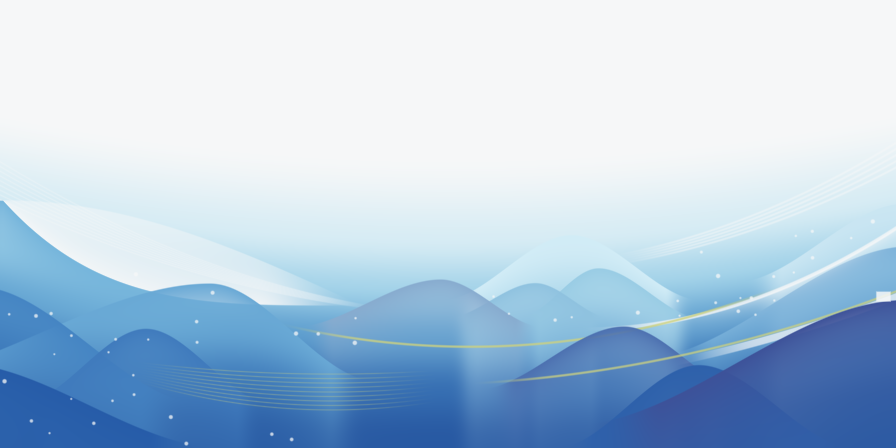
Reproduce this background procedurally as a WebGL 2 fragment shader.

```glsl
#version 300 es
precision highp float;
// Misty blue hills in a bowl of light, crossed by pale and golden arcs.

#define BOWL 0.10          // how far the sky gradient rises at the sides
#define ARC_LINES 9        // lines in each fan
#define DOT_CELL 0.045     // spacing of the sparkles
#define WHITE vec3(0.966, 0.970, 0.972)
#define GOLD vec3(0.80, 0.82, 0.50)
#define DEEP vec3(0.15, 0.345, 0.635)

uniform vec2 u_resolution;
out vec4 fragColor;

float hash(vec2 p) {
    return fract(sin(dot(p, vec2(127.1, 311.7))) * 43758.5453);
}

// Coverage of the side where d is positive, with a smooth edge.
float cover(float d) {
    float px = 1.0 / u_resolution.y;
    return smoothstep(-px, px, d);
}

// Vertical gradient from white sky to deep blue.
vec3 sky(vec2 p) {
    float y = p.y - BOWL * (p.x - 1.0) * (p.x - 1.0);
    vec3 c = mix(DEEP, vec3(0.20, 0.43, 0.70), smoothstep(0.02, 0.16, y));
    c = mix(c, vec3(0.38, 0.63, 0.815), smoothstep(0.13, 0.26, y));
    c = mix(c, vec3(0.63, 0.82, 0.91), smoothstep(0.24, 0.36, y));
    c = mix(c, vec3(0.83, 0.92, 0.955), smoothstep(0.33, 0.47, y));
    return mix(c, WHITE, smoothstep(0.42, 0.66, y));
}

// Hill with its own left and right width, dissolving downward into mist.
void hill(inout vec3 col, vec2 p, vec2 apex, float base, vec2 width, vec3 tint, float mist) {
    float d = p.x - apex.x;
    float t = abs(d) / (d < 0.0 ? width.x : width.y);
    float shape = 1.0 - smoothstep(0.0, 1.0, t);
    float depth = mix(base, apex.y, shape) - p.y;
    float a = cover(depth) * exp(-max(depth, 0.0) / mist);
    col = mix(col, tint, a * smoothstep(0.0, 0.2, shape));
}

// Parabolic line with its low point at c, faded at both ends of span.
float arc(vec2 p, vec2 c, float bend, vec2 span, float thick) {
    float u = p.x - c.x;
    float slope = 2.0 * bend * u;
    float d = abs(p.y - c.y - bend * u * u) / sqrt(1.0 + slope * slope);
    float ends = smoothstep(span.x, span.x + 0.2, p.x)
               * (1.0 - smoothstep(span.y - 0.2, span.y, p.x));
    return cover(thick - d) * ends;
}

// White sweep on the left with the blue slope below it.
void sweep(inout vec3 col, vec2 p) {
    float s = clamp((0.807 - p.x) / 0.8, 0.0, 1.0);
    float top = 0.318 + 0.235 * sin(s * 1.5708);
    float low = 0.318 + 0.234 * pow(s, 3.8);
    float inside = cover(top - p.y) * cover(p.y - low);
    float rise = clamp((p.y - low) / max(top - low, 0.001), 0.0, 1.0);
    col = mix(col, WHITE, inside * mix(0.95, 0.45, rise) * smoothstep(0.0, 0.3, s));
    float depth = low - p.y;
    float slope = cover(depth) * exp(-max(depth, 0.0) / 0.16) * smoothstep(0.2, 0.7, s);
    col = mix(col, vec3(0.46, 0.71, 0.86), slope);
}

// Sparkles that gather along the right-hand arc.
float sparkles(vec2 p) {
    vec2 id = floor(p / DOT_CELL);
    vec2 f = p / DOT_CELL - id - 0.5;
    vec2 shift = 0.6 * vec2(hash(id), hash(id + 7.3)) - 0.3;
    float radius = DOT_CELL * mix(0.04, 0.11, hash(id + 3.1));
    float dot0 = cover(radius - length(f - shift) * DOT_CELL);
    vec2 c = (id + 0.5) * DOT_CELL;
    float u = c.x - 1.3;
    float band = exp(-abs(c.y - 0.29 - 0.46 * u * u) / 0.05) * smoothstep(0.9, 1.6, c.x);
    float left = 0.18 * (1.0 - smoothstep(0.5, 0.9, c.x)) * smoothstep(0.45, 0.3, c.y);
    return dot0 * step(hash(id + 11.7), 0.5 * band + left);
}

void main() {
    vec2 p = gl_FragCoord.xy / u_resolution.y;
    p.x *= 2.0 * u_resolution.y / u_resolution.x;
    vec3 col = sky(p);

    // Fine light streaks, high on both sides
    for (int i = 0; i < ARC_LINES; i++) {
        float k = float(i);
        float l = arc(p, vec2(1.15, 0.29), 0.20 + 0.008 * k, vec2(-0.3, 0.85), 0.0012);
        float r = arc(p, vec2(1.1, 0.38 + 0.004 * k), 0.27 + 0.012 * k, vec2(1.35, 2.3), 0.0022);
        col = mix(col, WHITE, 0.35 * l + 0.5 * r * step(0.4, hash(vec2(k, 2.0))));
    }
    sweep(col, p);

    // Far hills
    hill(col, p, vec2(1.276, 0.475), 0.33, vec2(0.29), vec3(0.82, 0.925, 0.965), 0.13);
    hill(col, p, vec2(2.02, 0.545), 0.37, vec2(0.38), vec3(0.79, 0.90, 0.95), 0.14);
    hill(col, p, vec2(1.336, 0.401), 0.29, vec2(0.18, 0.23), vec3(0.60, 0.80, 0.895), 0.11);
    hill(col, p, vec2(1.195, 0.368), 0.29, vec2(0.20, 0.17), vec3(0.56, 0.76, 0.875), 0.10);
    hill(col, p, vec2(0.984, 0.376), 0.27, vec2(0.33, 0.23), vec3(0.53, 0.67, 0.81), 0.09);
    hill(col, p, vec2(0.469, 0.367), 0.15, vec2(0.75, 0.37), vec3(0.41, 0.66, 0.835), 0.12);

    // Right ridge and the bright arcs over it
    hill(col, p, vec2(2.03, 0.45), 0.20, vec2(0.60, 0.3), vec3(0.44, 0.67, 0.84), 0.10);
    float u = p.x - 1.3;
    float under = 0.265 + 0.46 * u * u - p.y;
    float veil = cover(under) * exp(-max(under, 0.0) / 0.025) * smoothstep(1.35, 1.8, p.x);
    col = mix(col, WHITE, 0.55 * veil);
    col = mix(col, WHITE, 0.8 * arc(p, vec2(1.3, 0.265), 0.46, vec2(1.3, 2.3), 0.004));
    col = mix(col, GOLD, 0.8 * arc(p, vec2(1.05, 0.226), 0.28, vec2(0.62, 1.75), 0.0025));
    hill(col, p, vec2(1.393, 0.271), 0.13, vec2(0.33, 0.27), vec3(0.30, 0.44, 0.69), 0.10);
    col = mix(col, WHITE, 0.7 * arc(p, vec2(0.9, 0.128), 0.173, vec2(1.5, 2.2), 0.008));
    col = mix(col, GOLD, 0.75 * arc(p, vec2(0.9, 0.14), 0.173, vec2(1.05, 2.3), 0.0025));

    // Near hills
    hill(col, p, vec2(-0.05, 0.36), 0.10, vec2(0.5), vec3(0.27, 0.52, 0.765), 0.20);
    hill(col, p, vec2(0.326, 0.266), 0.10, vec2(0.28), vec3(0.25, 0.48, 0.74), 0.14);
    for (int i = 0; i < ARC_LINES; i++) {
        float k = float(i);
        float line = arc(p, vec2(0.74, 0.085 + 0.010 * k), 0.34 - 0.025 * k, vec2(0.3, 0.98), 0.0011);
        col = mix(col, GOLD, 0.35 * line);
    }
    hill(col, p, vec2(-0.1, 0.19), 0.0, vec2(0.6), vec3(0.15, 0.36, 0.66), 0.5);
    hill(col, p, vec2(1.56, 0.185), 0.0, vec2(0.32, 0.35), vec3(0.18, 0.38, 0.67), 0.4);
    hill(col, p, vec2(2.02, 0.33), 0.05, vec2(0.75), vec3(0.24, 0.32, 0.60), 0.16);

    // Sparkles and a small hut on the right summit
    col = mix(col, WHITE, 0.75 * sparkles(p));
    vec2 h = abs(p - vec2(1.972, 0.338)) - vec2(0.016, 0.011);
    col = mix(col, WHITE, 0.85 * cover(-max(h.x, h.y)));
    fragColor = vec4(col, 1.0);
}
```
